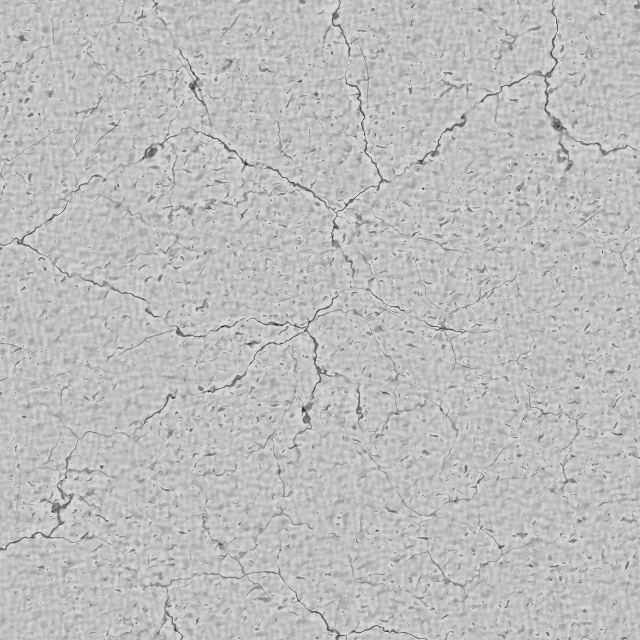
Give the GLSL for this texture map, as a WebGL 1 fragment shader.

```glsl
precision highp float;
// Pale grey stone: fine grain, tilted dark flecks, faint hairlines and toothed
// cracks. Cracks are borders of strongly warped Voronoi cells, broken by noise;
// flecks are ellipses on jittered grids, each with a pale rim that evens the tone.

uniform vec2 u_resolution;

#define BASE_TONE 0.747
#define GRAIN 0.112
#define WISP_DEPTH 0.085
#define FLECK_DEPTH 0.36
#define HAIRLINE_DEPTH 0.22
#define CRACK_DEPTH 0.42
#define FINE_CRACK_DEPTH 0.28
#define CRACK_CELLS 3.6
#define FINE_CRACK_CELLS 7.5
#define FLECK_TILT 0.45
#define RIM 0.16

float hash(vec2 p) {
  return fract(sin(dot(p, vec2(127.1, 311.7))) * 43758.5);
}

vec2 hash2(vec2 p) {
  return vec2(hash(p), hash(p + vec2(37.2, 17.9)));
}

vec2 rotate(vec2 p, float a) {
  return vec2(cos(a) * p.x + sin(a) * p.y, cos(a) * p.y - sin(a) * p.x);
}

float noise(vec2 p) {
  vec2 i = floor(p), f = fract(p);
  f = f * f * (3.0 - 2.0 * f);
  return mix(mix(hash(i), hash(i + vec2(1.0, 0.0)), f.x),
             mix(hash(i + vec2(0.0, 1.0)), hash(i + 1.0), f.x), f.y);
}

// Noise less its surroundings, so that no broad patches remain
float evenNoise(vec2 p) {
  vec2 o = vec2(1.6, 0.0);
  return noise(p) - 0.25 * (noise(p + o) + noise(p - o) + noise(p + o.yx) + noise(p - o.yx));
}

// Random offset, each component in -1..1
vec2 wobble(vec2 p) {
  p = rotate(p, 0.6);
  return 2.0 * vec2(noise(p), noise(p + vec2(51.3, 23.7))) - 1.0;
}

// Distance to the nearest Voronoi border, in canvas units
float cellBorder(vec2 p, float cells) {
  vec2 g = p * cells, id = floor(g), nearest = vec2(0.0);
  float best = 9.0, border = 9.0;
  for (int y = -1; y <= 1; y++)
    for (int x = -1; x <= 1; x++) {
      vec2 c = id + vec2(float(x), float(y));
      vec2 d = c + hash2(c + cells) - g;
      if (dot(d, d) < best) { best = dot(d, d); nearest = d; }
    }
  for (int y = -2; y <= 2; y++)
    for (int x = -2; x <= 2; x++) {
      vec2 c = id + vec2(float(x), float(y));
      vec2 d = c + hash2(c + cells) - g;
      vec2 gap = d - nearest;
      if (dot(gap, gap) > 0.0001)
        border = min(border, dot(0.5 * (d + nearest), normalize(gap)));
    }
  return border / cells;
}

// Scattered bent ellipses, at most one per grid cell, less their pale rims
float scatter(vec2 p, float cells, float share, vec2 size, float tilt, float spread) {
  vec2 id = floor(p * cells);
  float cover = 0.0;
  for (int y = -1; y <= 1; y++)
    for (int x = -1; x <= 1; x++) {
      vec2 c = id + vec2(float(x), float(y));
      vec2 r = hash2(c + cells + 5.0), s = hash2(c + cells + 83.1);
      vec2 d = rotate(p - (c + r) / cells, tilt + spread * (s.x - 0.5));
      d.y += 6.0 * (r.x - 0.5) * d.x * d.x;
      float halfWidth = size.y * mix(0.65, 1.2, r.y);
      float halfLength = max(halfWidth, size.x * (0.12 + 0.88 * s.y * s.y));
      float e = length(d / vec2(halfLength, halfWidth));
      float shape = 1.0 - smoothstep(0.4, 1.35, e);
      float rim = 1.0 - smoothstep(1.2, 3.2, e);
      float h = hash(c + 11.7);
      float strength = mix(0.2, 1.0, h * h) * step(hash(c + 29.3), share);
      cover += strength * (shape - RIM * rim);
    }
  return cover;
}

void main() {
  vec2 p = gl_FragCoord.xy / u_resolution.y;
  float pixel = 1.0 / u_resolution.y;

  // Grain and soft tilted wisps
  float tone = BASE_TONE + GRAIN * evenNoise(rotate(p, 0.8) * 215.0);
  vec2 ragged = p + 0.003 * wobble(p * 120.0) + 0.0015 * wobble(p * 230.0);
  vec2 along = rotate(ragged, FLECK_TILT);
  float wisp = evenNoise(along * vec2(85.0, 150.0));
  tone -= WISP_DEPTH * (smoothstep(0.12, 0.5, wisp) - 0.12);

  // Dark specks, flecks and blots, gathered in clusters
  float cluster = smoothstep(0.2, 0.8, 0.6 * noise(p * 6.0 + 3.0) + 0.4 * noise(p * 17.0));
  float density = mix(0.2, 0.85, cluster);
  float specks = scatter(ragged, 105.0, 0.5 * density, vec2(0.0045, 0.0018), FLECK_TILT, 3.0);
  float flecks = scatter(ragged, 58.0, density, vec2(0.011, 0.0021), FLECK_TILT, 1.9);
  float blots = scatter(ragged, 30.0, 0.7 * density, vec2(0.017, 0.0031), FLECK_TILT, 1.6);
  tone -= FLECK_DEPTH * (0.8 * specks + flecks + 0.7 * blots);

  // Long thin hairlines
  vec2 thin = vec2(0.1, max(0.0016, 0.8 * pixel));
  float hairs = scatter(p + 0.003 * wobble(p * 45.0), 7.0, 0.7, thin, 1.2, 3.1);
  tone -= HAIRLINE_DEPTH * hairs;

  // Toothed cracks with a pale rim
  vec2 bent = p + 0.06 * wobble(p * 4.0) + 0.020 * wobble(p * 13.0)
            + 0.008 * wobble(p * 36.0) + 0.0045 * wobble(p * 90.0);
  vec2 toothed = bent + 0.0027 * wobble(p * 170.0);
  float swell = noise(p * 85.0 + 4.0);
  float gaps = smoothstep(0.2, 0.5, noise(p * 42.0 + 15.0));
  float width = mix(0.0006, 0.0026, swell * swell);
  float border = cellBorder(toothed * vec2(0.85, 1.0) + 0.37, CRACK_CELLS);
  float presence = smoothstep(0.22, 0.68, noise(p * 4.5 + 31.0)) * mix(0.25, 1.0, gaps);
  float crack = presence * (1.0 - smoothstep(0.3 * width, width + pixel, border));
  float rim = presence * (1.0 - smoothstep(0.003, 0.015, border));

  // Fainter, broken network
  float fineBorder = cellBorder(toothed + 1.71, FINE_CRACK_CELLS);
  float finePresence = smoothstep(0.32, 0.7, noise(p * 8.0 + 67.0)) * gaps * mix(0.3, 1.0, swell);
  float fineCrack = finePresence * (1.0 - smoothstep(0.0003, 0.0012 + pixel, fineBorder));
  float fineRim = finePresence * (1.0 - smoothstep(0.002, 0.012, fineBorder));

  tone += 0.06 * rim + 0.04 * fineRim;
  tone -= max(CRACK_DEPTH * crack, FINE_CRACK_DEPTH * fineCrack);
  gl_FragColor = vec4(vec3(clamp(tone, 0.2, 0.84)), 1.0);
}
```
